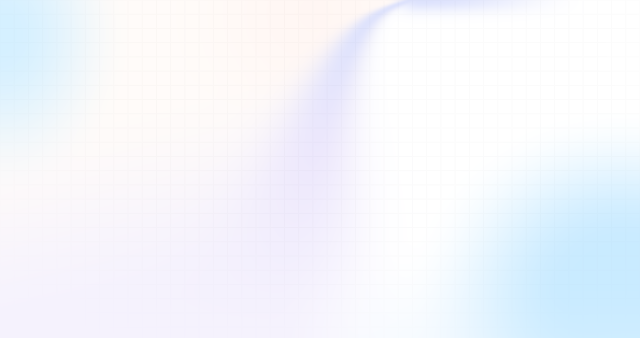
This background is drawn by a Shadertoy shader. Its source:

```glsl
// Soft pastel backdrop: a cream-to-lavender field and a white sheet meet at
// a curved violet fold, with pale blue glows in two corners and a faint grid.
// Every layer is a smooth falloff, in units of the canvas height from the top.

#define GRID_COLUMNS 45.0
#define GRID_WIDTH 0.0025
#define GRID_STRENGTH 0.02
#define FOLD_STRENGTH 0.95
#define LEFT_GLOW vec2(0.0, 0.10)
#define RIGHT_GLOW vec2(1.85, 0.86)

const vec3 CREAM    = vec3(1.000, 0.985, 0.975);
const vec3 PEACH    = vec3(1.000, 0.958, 0.945);
const vec3 LILAC    = vec3(0.960, 0.948, 0.993);
const vec3 VIOLET   = vec3(0.925, 0.905, 0.990);
const vec3 PERI     = vec3(0.865, 0.885, 0.990);
const vec3 SKY      = vec3(0.790, 0.920, 1.000);
const vec3 PALE_SKY = vec3(0.835, 0.940, 1.000);
const vec3 MIST     = vec3(0.950, 0.975, 1.000);

float bell(float d, float width) {
    float q = d / width;
    return exp(-q * q);
}

// 1 inside the inner radius, falling smoothly to 0 at the outer one
float glow(vec2 offset, float inner, float outer) {
    return 1.0 - smoothstep(inner, outer, length(offset));
}

// Horizontal position of the fold's crest at a given depth
float foldCrest(float depth) {
    return 0.85 + 0.27 * exp(-2.6 * depth) + 0.10 * exp(-30.0 * depth);
}

// Warm field on the left, cooling towards the bottom
vec3 warmField(vec2 p) {
    vec3 col = mix(CREAM, PEACH, 0.7 * glow(p - vec2(0.93, 0.04), 0.0, 0.45));
    float cool = smoothstep(0.28, 0.95, p.y + 0.22 * (p.x - 0.3));
    col = mix(col, LILAC, cool);
    vec2 offset = (p - LEFT_GLOW) * vec2(1.25, 1.0);
    return mix(col, PALE_SKY, glow(offset, 0.03, 0.50));
}

// Coverage of the thin grid lines, smoothed over one pixel
float gridLines(vec2 p, float cell, float pixel) {
    vec2 d = abs(fract(p / cell + 0.5) - 0.5) * cell;
    vec2 cover = clamp((0.5 * GRID_WIDTH - d) / pixel + 0.5, 0.0, 1.0);
    return max(cover.x, cover.y);
}

void mainImage(out vec4 fragColor, in vec2 fragCoord) {
    float pixel = 1.0 / iResolution.y;
    vec2 p = vec2(fragCoord.x, iResolution.y - fragCoord.y) * pixel;
    float aspect = iResolution.x * pixel;

    // White sheet to the right of the fold
    float side = p.x - foldCrest(p.y);
    float rightWidth = 0.022 + 0.22 * p.y;
    float sheet = smoothstep(-0.3 * rightWidth, 1.6 * rightWidth, side);
    vec3 col = mix(warmField(p), vec3(1.0), sheet);

    // Fold: crisp and blue at the top, wide and violet below
    float width = side < 0.0 ? 0.022 + 0.30 * p.y : rightWidth;
    vec3 foldColor = mix(PERI, VIOLET, smoothstep(0.02, 0.5, p.y));
    float foldFade = 1.0 - smoothstep(0.40, 1.0, p.y);
    col = mix(col, foldColor, FOLD_STRENGTH * foldFade * bell(side, width));

    // Continuation of the fold along the top edge
    float strip = smoothstep(1.14, 1.24, p.x) * (1.0 - smoothstep(1.25, 1.75, p.x));
    col = mix(col, PERI, strip * bell(p.y, 0.035));

    // Mist at the bottom and the blue corner glow
    col = mix(col, MIST, 0.9 * glow((p - vec2(1.35, 1.08)) * vec2(0.8, 1.0), 0.0, 0.40));
    vec2 corner = (p - RIGHT_GLOW) * vec2(0.85, 1.0);
    col = mix(col, SKY, glow(corner, 0.14, 0.55));
    col = mix(col, PALE_SKY, 0.5 * smoothstep(0.85, 1.05, p.y) * glow(corner, 0.1, 0.4));

    // Grid, fading towards the lower corners
    float gridFade = glow((p - vec2(1.05, 0.25)) * vec2(0.6, 1.0), 0.35, 0.95);
    col -= GRID_STRENGTH * gridFade * gridLines(p, aspect / GRID_COLUMNS, pixel);

    fragColor = vec4(col, 1.0);
}
```
